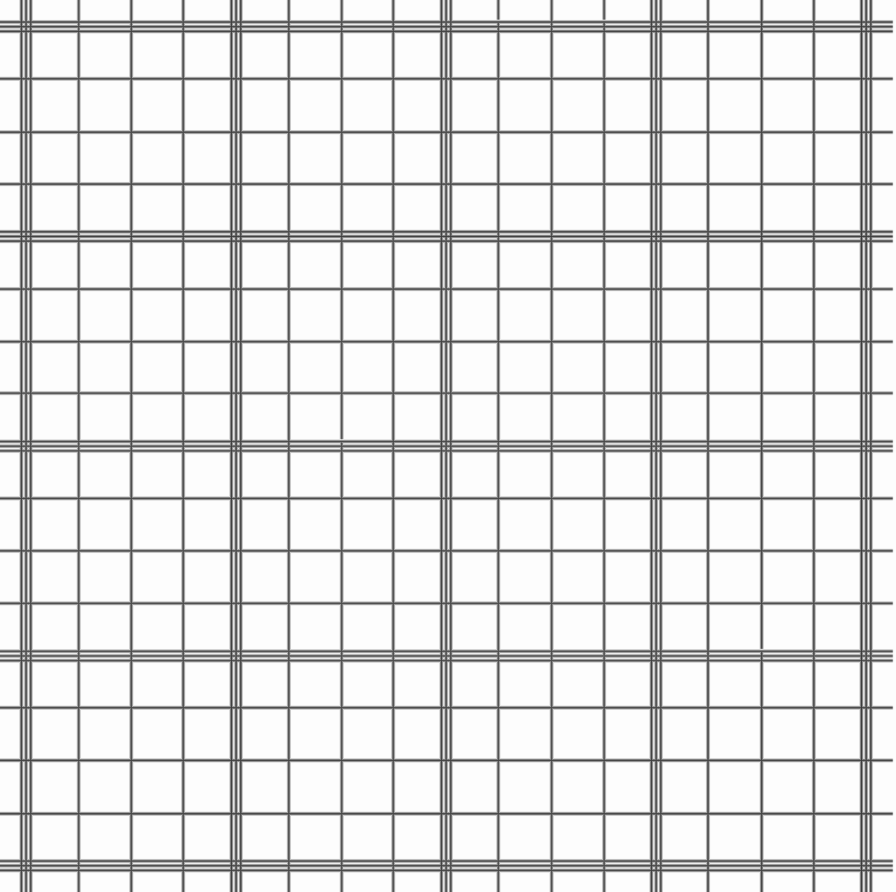
A Shadertoy shader for this pattern:

```glsl
// Windowpane grid of thin dark rules on white paper: every fourth rule
// is a triple. The nearest rule on each axis is found by rounding, drawn
// by its distance, then varied by a hash: offset, tone and tiny breaks.

#define PERIOD vec2(0.2344, 0.2341)  // triple to triple, in canvas widths
#define ORIGIN vec2(0.0291, 0.0298)  // first triple from the top left
#define TRIPLE_GAP 0.0052            // spacing inside a triple
#define HALF_WIDTH 0.00133
#define SOFTNESS 0.00176             // ink bleed at the rule edge
#define JITTER 0.0016                // total drift of single rules
#define TONE_WEAR 0.08
#define BREAK_CHANCE 0.08
#define RIGHT_MARGIN 0.9965          // where the horizontal rules stop
#define PAPER vec3(0.992)
#define INK vec3(0.20)

float hash(vec2 p) {
    return fract(sin(dot(p, vec2(127.1, 311.7))) * 43758.5453);
}

// Ink coverage of one rule at distance d from its centre
float rule(float d, float pixel) {
    float soft = max(SOFTNESS, 0.6 * pixel);
    return 1.0 - smoothstep(HALF_WIDTH - soft, HALF_WIDTH + soft, abs(d));
}

bool isTriple(float index) {
    return mod(index, 4.0) < 0.5;
}

// Nearest single or triple rule along one axis
float rules(float t, float spacing, float seed, float pixel) {
    float index = round(t / spacing);
    float d = t - index * spacing;
    float tone = 1.0 - TONE_WEAR * hash(vec2(index, seed + 5.0));
    if (isTriple(index)) {
        float strand = clamp(round(d / TRIPLE_GAP), -1.0, 1.0);
        d -= strand * TRIPLE_GAP;
    } else {
        d -= JITTER * (hash(vec2(index, seed)) - 0.5);
    }
    return tone * rule(d, pixel);
}

// Small missing spots in single vertical rules, just above a triple
float breaks(vec2 p, vec2 spacing, float pixel) {
    float column = round(p.x / spacing.x);
    float row = round(p.y / PERIOD.y);
    float chance = hash(vec2(column, row) + 17.0);
    if (isTriple(column) || chance > BREAK_CHANCE) return 1.0;
    float d = abs(p.y - row * PERIOD.y + 1.2 * TRIPLE_GAP);
    return smoothstep(0.0015 - pixel, 0.0015 + pixel, d);
}

void mainImage(out vec4 fragColor, in vec2 fragCoord) {
    // Canvas widths, measured from the top left
    float pixel = 1.0 / iResolution.x;
    vec2 uv = vec2(fragCoord.x, iResolution.y - fragCoord.y) * pixel;
    vec2 p = uv - ORIGIN;
    vec2 spacing = PERIOD / 4.0;

    float vertical = rules(p.x, spacing.x, 1.0, pixel) * breaks(p, spacing, pixel);
    float horizontal = rules(p.y, spacing.y, 2.0, pixel);
    horizontal *= 1.0 - smoothstep(RIGHT_MARGIN - pixel, RIGHT_MARGIN + pixel, uv.x);

    fragColor = vec4(mix(PAPER, INK, max(vertical, horizontal)), 1.0);
}
```
